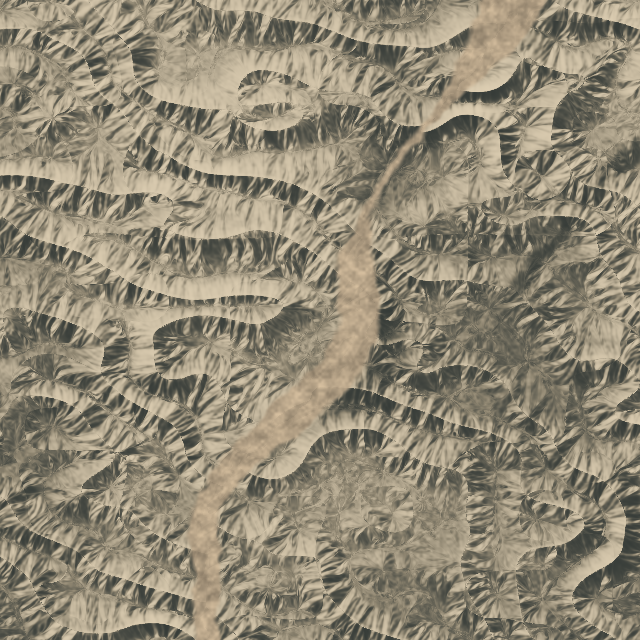
Write a three.js fragment shader that draws this texture.

```glsl
// Aerial view of eroded desert ridges cut by a dry, sandy riverbed.
// Warped ridge waves give the slopes; stripe kernels aligned with those slopes
// carve spurs and gullies, and a low sun from the upper left shades everything.

#define SHADOW vec3(0.19, 0.215, 0.205)
#define MIDTONE vec3(0.55, 0.515, 0.435)
#define SUNLIT vec3(0.88, 0.82, 0.71)
#define SAND vec3(0.72, 0.64, 0.53)
#define SUN vec2(-0.64, 0.77)
#define RIDGES 7.0
#define WARP 4.8
#define RELIEF 0.024
#define GULLIES 27.0
#define CARVE 1.25
#define GRAIN 0.5

varying vec2 vUv;

const float PI = 3.14159;

float hash(vec2 p) {
  return fract(sin(dot(p, vec2(127.1, 311.7))) * 43758.5453);
}

float noise(vec2 p) {
  vec2 i = floor(p), f = fract(p);
  f = f * f * (3.0 - 2.0 * f);
  return mix(mix(hash(i), hash(i + vec2(1.0, 0.0)), f.x),
             mix(hash(i + vec2(0.0, 1.0)), hash(i + 1.0), f.x), f.y);
}

float fbm(vec2 p) {
  float sum = 0.0, amp = 0.5;
  for (int i = 0; i < 3; i++) {
    sum += amp * noise(p);
    p = p * 2.03 + 17.3;
    amp *= 0.5;
  }
  return sum;
}

// Sharp crests at 1, rounded valleys at 0
float ridge(vec2 p, vec2 across) {
  float phase = RIDGES * dot(p - vec2(0.8, 0.45), across);
  return 1.0 - abs(sin(PI * (phase + WARP * fbm(p * vec2(3.0, 4.2) + 4.0))));
}

float terrain(vec2 p, vec2 across) {
  float spur = 1.0 - abs(2.0 * noise(p * vec2(13.0, 15.0)) - 1.0);
  return RELIEF * (ridge(p, across) * (0.3 + 1.3 * noise(p * 5.0 + 31.0)) + 0.4 * spur);
}

vec2 terrainSlope(vec2 p, vec2 across) {
  vec2 e = vec2(0.0015, 0.0);
  float h = terrain(p, across);
  return vec2(terrain(p + e.xy, across) - h, terrain(p + e.yx, across) - h) / e.x;
}

// Slope of the gullies that run downhill, blended from jittered stripe kernels
vec2 gullySlope(vec2 p, vec2 slope) {
  vec2 side = vec2(-slope.y, slope.x) / (length(slope) + 0.001);
  vec2 cell = floor(p);
  float sum = 0.0, total = 0.0;
  for (int y = -1; y <= 1; y++) {
    for (int x = -1; x <= 1; x++) {
      vec2 c = cell + vec2(float(x), float(y));
      vec2 d = p - c - 0.2 - 0.6 * vec2(hash(c), hash(c + 57.0));
      float w = exp(-3.0 * dot(d, d));
      sum -= w * sin(2.0 * PI * (1.5 + 0.8 * hash(c + 23.0)) * dot(d, side));
      total += w;
    }
  }
  return side * sum / total;
}

float riverCenter(float y) {
  return 0.32 + 0.24 * smoothstep(0.17, 0.5, y) + 0.25 * smoothstep(0.6, 1.05, y);
}

float riverHalfWidth(float y) {
  float lower = mix(0.02, 0.031, smoothstep(0.2, 0.4, y));
  return lower * (1.0 - 0.8 * smoothstep(0.57, 0.68, y)) + 0.042 * smoothstep(0.8, 1.0, y);
}

void main() {
  vec2 p = vUv;
  // Signed distance to the river, positive on the right bank
  float bend = (riverCenter(p.y + 0.01) - riverCenter(p.y - 0.01)) / 0.02;
  float offset = (p.x - riverCenter(p.y)) / sqrt(1.0 + bend * bend);
  offset += 0.024 * (fbm(p * 30.0) - 0.44);
  float bank = abs(offset) - riverHalfWidth(p.y);

  // Ridges lie level on the left, slant on the right and stand up at its foot
  vec2 slant = mix(vec2(0.95, 0.3), vec2(0.55, 0.85), smoothstep(0.2, 0.65, p.y));
  vec2 across = offset < 0.0 ? vec2(0.1, 1.0) : slant;
  vec2 slope = terrainSlope(p, across);
  // Spurs, gullies and rills, cut deepest into the shaded slopes
  vec2 q = p + 0.012 * vec2(noise(p * 25.0), noise(p * 25.0 + 40.0));
  float cut = CARVE * (0.35 + 0.65 * smoothstep(0.05, 0.45, length(slope)));
  cut *= 0.7 + 0.5 * smoothstep(-0.3, 0.5, dot(slope, SUN));
  vec2 spurs = 0.6 * cut * gullySlope(q * GULLIES * 0.4 + 3.0, slope);
  vec2 coarse = cut * gullySlope(q * GULLIES, slope + 0.4 * spurs);
  vec2 fine = 0.65 * cut * gullySlope(q * GULLIES * 2.1 + 9.0, slope + 0.4 * (spurs + coarse));

  // Sun shading with pale crests, broad patches and grain
  float grain = GRAIN * (noise(p * 190.0) - 0.5);
  float light = 0.05 + grain - dot(1.15 * slope + spurs + coarse + fine, SUN);
  light += 0.35 * smoothstep(0.8, 0.98, ridge(p, across)) + 1.3 * (fbm(p * 5.0 + 50.0) - 0.44);
  // Shaded right bank, dark narrows and a side gully
  float bankShade = smoothstep(0.0, 0.008, bank) * (1.0 - smoothstep(0.015, 0.07, bank));
  bankShade *= step(0.0, offset) * smoothstep(0.3, 0.38, p.y) * (1.0 - smoothstep(0.5, 0.57, p.y));
  float narrows = exp(-pow(offset / 0.022, 2.0)) * smoothstep(0.62, 0.7, p.y) * (1.0 - smoothstep(0.82, 0.9, p.y));
  float gully = abs(0.79 * (p.x - 0.79) - 0.61 * (p.y - 0.51) + 0.07 * (fbm(p * 14.0) - 0.44));
  gully = (1.0 - smoothstep(0.003, 0.022, gully)) * smoothstep(0.76, 0.82, p.x);
  light -= 0.9 * bankShade + 0.6 * narrows + 0.9 * gully;

  // Soft tone curve, then the sandy bed on top
  float tone = 1.0 + light / sqrt(1.0 + light * light);
  vec3 color = mix(mix(SHADOW, MIDTONE, min(tone, 1.0)), SUNLIT, max(tone - 1.0, 0.0));
  vec3 bed = SAND * (0.8 + 0.45 * fbm(p * 60.0) + 0.3 * grain);
  gl_FragColor = vec4(mix(color, bed, 0.9 * (1.0 - smoothstep(-0.005, 0.005, bank))), 1.0);
}
```
